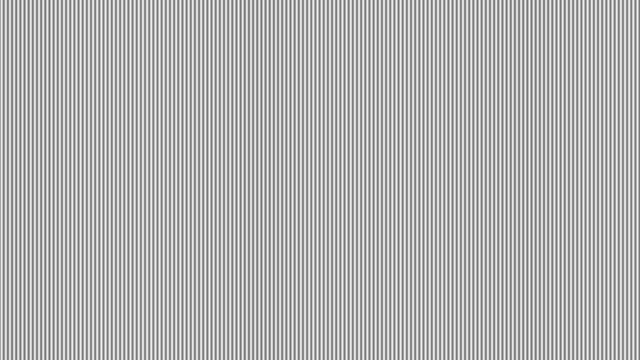
Write a WebGL 2 fragment shader that draws this pattern.

```glsl
#version 300 es
precision highp float;
// Fine vertical grey stripes with a soft profile and a faint broad drift in tone.

uniform vec2 u_resolution;
out vec4 outColor;

const float TAU = 6.283185;
const float STRIPE_COUNT = 154.0;         // repeats across the canvas
const float LIGHT_PHASE = 0.4;            // first bright line, in repeats
const float DRIFT_STRENGTH = 0.008;
const vec3 DARK_GREY = vec3(0.462);
const vec3 LIGHT_GREY = vec3(0.936);

// Smooth wave from 0 to 1, brightest at whole values of phase.
float stripeWave(float phase) {
    return 0.5 + 0.5 * cos(TAU * phase);
}

// Fades detail to its mean when a repeat nears two pixels.
float detailFade(float repeatsPerPixel) {
    return 1.0 - smoothstep(0.38, 0.5, repeatsPerPixel);
}

float hash(float n) {
    return fract(sin(n * 127.1) * 4375.85);
}

// Smooth one-dimensional noise from -1 to 1.
float noise(float x) {
    float cell = floor(x);
    float t = smoothstep(0.0, 1.0, x - cell);
    return mix(hash(cell), hash(cell + 1.0), t) * 2.0 - 1.0;
}

void main() {
    vec2 uv = gl_FragCoord.xy / u_resolution;

    // Stripes
    float wave = stripeWave(uv.x * STRIPE_COUNT - LIGHT_PHASE);
    float fade = detailFade(STRIPE_COUNT / u_resolution.x);
    vec3 color = mix(DARK_GREY, LIGHT_GREY, mix(0.5, wave, fade));

    // Broad drift across the canvas
    color += DRIFT_STRENGTH * noise(uv.x * 12.0);
    outColor = vec4(color, 1.0);
}
```
